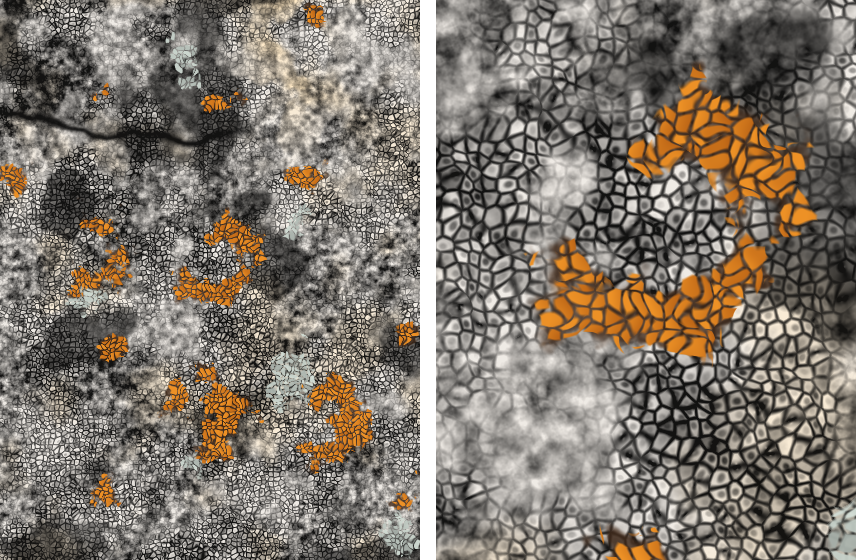
Left: the whole. Right: its middle third, enlarged.
Give the GLSL for this texture, as a Shadertoy shader.

```glsl
// Weathered grey rock covered in ringed crust lichen, with orange and pale lichen patches.

const vec3 ROCK_TINT    = vec3(1.02, 1.0, 0.975);
const vec3 WARM_STAIN   = vec3(1.10, 1.0, 0.84);
const vec3 ORANGE_LIGHT = vec3(0.93, 0.57, 0.15);
const vec3 ORANGE_DEEP  = vec3(0.72, 0.38, 0.08);
const vec3 BROWN_SHADOW = vec3(0.25, 0.16, 0.10);
const vec3 PALE_LICHEN  = vec3(0.76, 0.80, 0.77);
const float CRUST_SCALE = 88.0;
const float LOBE_SCALE  = 80.0;

vec2 hash2(vec2 p) {
    vec3 h = fract(p.xyx * vec3(0.1031, 0.1030, 0.0973));
    h += dot(h, h.yzx + 33.33);
    return fract((h.xx + h.yz) * h.zy);
}

float noise(vec2 p) {
    vec2 i = floor(p), f = fract(p);
    f = f * f * (3.0 - 2.0 * f);
    float low  = mix(hash2(i).x, hash2(i + vec2(1, 0)).x, f.x);
    float high = mix(hash2(i + vec2(0, 1)).x, hash2(i + vec2(1, 1)).x, f.x);
    return mix(low, high, f.y);
}

float fbm(vec2 p) {
    float sum = 0.0, weight = 0.533;
    for (int i = 0; i < 4; i++) {
        sum += weight * noise(p);
        p = mat2(1.6, 1.2, -1.2, 1.6) * p + 17.3;
        weight *= 0.5;
    }
    return sum;
}

// Nearest distance, second distance, and position of the nearest cell centre.
vec4 cells(vec2 p) {
    vec4 best = vec4(9.0, 9.0, 0.0, 0.0);
    for (int y = -1; y <= 1; y++)
    for (int x = -1; x <= 1; x++) {
        vec2 id = floor(p) + vec2(x, y);
        vec2 centre = id + 0.1 + 0.8 * hash2(id);
        float d = length(p - centre);
        if (d < best.x) best = vec4(d, best.x, centre);
        else best.y = min(best.y, d);
    }
    return best;
}

// Evenly spread positions over the canvas.
vec2 scatter(vec2 start, float i, vec2 extent) {
    return fract(start + i * vec2(0.7549, 0.5698)) * extent;
}

float arcDistance(vec2 q, float radius, float halfAngle) {
    vec2 tip = vec2(sin(halfAngle), cos(halfAngle));
    q.x = abs(q.x);
    return tip.y * q.x > tip.x * q.y ? length(q - tip * radius) : abs(length(q) - radius);
}

// Negative inside the orange colonies: a few broken arcs and many small tufts.
float orangeField(vec2 p, vec2 extent) {
    float d = 9.0;
    for (int i = 0; i < 13; i++) {
        float big = (i % 7 == 0 || i % 7 == 3) ? 1.0 : 0.0;
        float turn = -1.9 * float(i);
        vec2 axis = vec2(cos(turn), sin(turn));
        vec2 q = p - scatter(vec2(0.22, 0.55), float(i), extent);
        q = vec2(dot(q, vec2(axis.y, -axis.x)), dot(q, axis));
        d = min(d, arcDistance(q, mix(0.012, 0.072, big), 1.9) - mix(0.010, 0.024, big));
    }
    return d + 0.13 * (fbm(p * 24.0) - 0.5);
}

float paleField(vec2 p, vec2 extent) {
    float d = 9.0;
    for (int i = 0; i < 6; i++) {
        vec2 q = p - scatter(vec2(0.69, 0.33), float(i), extent);
        d = min(d, length(q) - 0.052 / (1.0 + 0.35 * float(i)));
    }
    return d + 0.15 * (fbm(p * 30.0 + 5.0) - 0.5);
}

// Small pale rings with dark pits, parted by dark gaps.
float crustTone(vec2 p) {
    vec4 c = cells(p * CRUST_SCALE + 0.8 * noise(p * 40.0));
    vec2 vary = hash2(floor(c.zw) + 7.0);
    float rim = smoothstep(0.0, 0.45, c.y - c.x);
    float pit = 1.0 - smoothstep(0.1, 0.4, c.x);
    return 0.19 + 0.62 * rim * (0.7 + 0.6 * vary.x) - 0.46 * pit * vary.y;
}

vec3 rockColour(vec2 p, float height) {
    float broad = fbm(p * 3.5 + 2.0), middle = fbm(p * 13.0 + 9.0), fine = fbm(p * 75.0);
    float upper = smoothstep(0.66, 0.85, p.y / height);

    // Crust lichen over bare, grainy stone
    float bare = smoothstep(0.48, 0.64, fbm(p * 7.0 + 31.0) + 0.10 * upper);
    float stone = 0.48 + 1.1 * (fine - 0.5) + 0.2 * (noise(p * 200.0) - 0.5);
    float tone = mix(crustTone(p), stone, 0.8 * bare);
    tone += 0.40 * (broad - 0.5) + 0.50 * (middle - 0.5) + 0.3 * (fine - 0.5);
    tone += 0.07 * (p.x - 0.5) + 0.05 * (p.y / height - 0.5);

    // Pale worn spots and dark stains
    float column = exp(-pow((p.x - 0.68) / 0.10, 2.0)) * upper;
    float pale = smoothstep(0.60, 0.74, fbm(p * 11.0 + 50.0) + 0.09 * upper + 0.10 * column);
    tone = mix(tone, 0.70 + 0.9 * (fine - 0.5), 0.75 * pale);
    tone *= 1.0 - 0.5 * smoothstep(0.62, 0.70, fbm(p * 6.0 + 70.0));

    // Crack below a shaded ledge
    float ledge = p.y - height * (0.75 + 0.4 * pow(p.x - 0.36, 2.0)) - 0.07 * (fbm(p * 9.0) - 0.5);
    float reach = 1.0 - smoothstep(0.48, 0.66, p.x);
    float shade = 0.75 * exp(-pow(ledge / 0.009, 2.0))
                + 0.38 * smoothstep(-0.005, 0.01, ledge) * exp(-max(ledge, 0.0) / 0.05);
    tone *= 1.0 - reach * min(shade, 0.85);

    float warmth = smoothstep(0.45, 0.75, fbm(p * 8.0 + 90.0)) * 0.5 + 0.6 * column * pale;
    return clamp(tone, 0.07, 0.92) * mix(ROCK_TINT, WARM_STAIN, min(warmth, 1.0));
}

void mainImage(out vec4 fragColor, in vec2 fragCoord) {
    vec2 p = fragCoord / iResolution.x;
    vec2 extent = vec2(1.0, iResolution.y / iResolution.x);
    vec3 colour = rockColour(p, extent.y);

    // Lobes shared by the leafy lichens, kept or dropped whole
    vec2 lobePos = p * LOBE_SCALE + 1.5 * vec2(noise(p * 55.0), noise(p * 55.0 + 20.0));
    vec4 lobe = cells(lobePos);
    vec2 centre = p + (lobe.zw - lobePos) / LOBE_SCALE;
    float body = smoothstep(0.02, 0.38, lobe.y - lobe.x);
    float vary = hash2(floor(lobe.zw) + 3.0).x;

    // Pale lichen
    float paleMask = 1.0 - smoothstep(-0.002, 0.003, paleField(centre, extent));
    vec3 paleColour = PALE_LICHEN * (0.85 + 0.25 * vary);
    colour = mix(colour, paleColour, paleMask * (0.25 + 0.7 * body));

    // Orange lichen above its brown shadow
    float shadow = 1.0 - smoothstep(-0.008, 0.008, orangeField(p, extent));
    float orangeMask = 1.0 - smoothstep(-0.001, 0.002, orangeField(centre, extent));
    float light = clamp(0.25 + 0.9 * vary + 0.5 * (lobe.z - lobePos.x), 0.0, 1.0);
    colour = mix(colour, BROWN_SHADOW, 0.8 * shadow);
    colour = mix(colour, mix(ORANGE_DEEP, ORANGE_LIGHT, light), orangeMask * body);

    fragColor = vec4(colour, 1.0);
}
```
